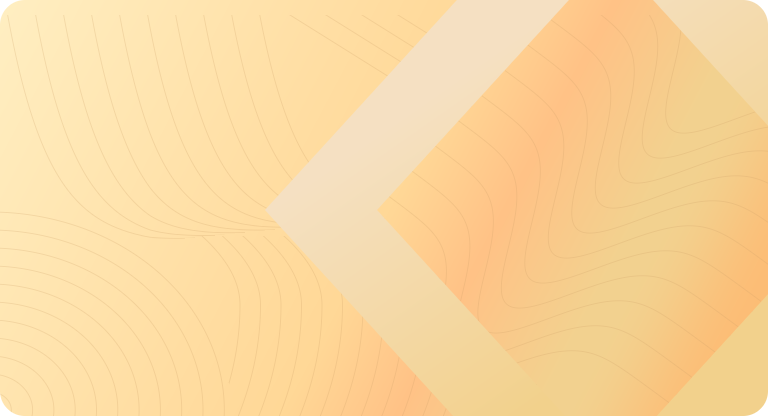
A WebGL 2 fragment shader for this background:

```glsl
#version 300 es
precision highp float;
// Warm diagonal gradient with contour lines and a pale diamond-shaped frame.
uniform vec2 u_resolution;
out vec4 fragColor;

#define CANVAS vec2(7.68, 4.16)       // design space, y pointing down
#define CORNER_RADIUS 0.25
#define DIAMOND_CENTER vec2(6.11, 2.10)
#define DIAMOND_HALF vec2(2.34, 2.56)
#define FRAME_SCALE 1.479             // outer diamond relative to inner
#define LINE_WIDTH 0.009
#define LINE_COLOR vec3(0.80, 0.62, 0.40)
#define LINE_ALPHA 0.25
#define LINE_TOP 0.15                 // contours start below this height

float band(float v, float lo, float hi) {
    return step(lo, v) * step(v, hi);
}

// Signed distance to a diamond scaled about the shared center
float diamond(vec2 p, float scale) {
    vec2 q = abs(p - DIAMOND_CENTER) / DIAMOND_HALF;
    return (q.x + q.y - scale) / length(1.0 / DIAMOND_HALF);
}

float roundedBox(vec2 p, vec2 halfSize, float radius) {
    vec2 q = abs(p) - halfSize + radius;
    return length(max(q, 0.0)) + min(max(q.x, q.y), 0.0) - radius;
}

// Antialiased line at every integer value of a field
float isoLines(float field, float pixel) {
    float slope = max(length(vec2(dFdx(field), dFdy(field))), 1e-4);
    float distPixels = abs(fract(field + 0.5) - 0.5) / slope;
    return clamp(0.5 + 0.5 * LINE_WIDTH / pixel - distPixels, 0.0, 1.0);
}

vec3 backdrop(vec2 p) {
    float t = dot(p, vec2(0.885, 0.465));
    vec3 c = mix(vec3(1.0, 0.935, 0.76), vec3(1.0, 0.865, 0.63), clamp(t / 3.35, 0.0, 1.0));
    c = mix(c, vec3(1.0, 0.845, 0.59), clamp((t - 3.35) / 1.08, 0.0, 1.0));
    c = mix(c, vec3(1.0, 0.76, 0.525), clamp((t - 4.43) / 1.02, 0.0, 1.0));
    c = mix(c, vec3(0.95, 0.82, 0.56), clamp((t - 5.45) / 1.2, 0.0, 1.0));
    return mix(c, vec3(0.99, 0.74, 0.46), smoothstep(6.9, 8.15, t));
}

// Contours left of the frame
float leftContours(vec2 p, float pixel) {
    // Curves falling from the top and flattening to the right
    float ground = 2.45 - 0.1 * max(p.x - 1.5, 0.0);
    float falling = (p.x - 0.05 + 0.42 * log(max(1.0 - p.y / ground, 0.01))) / 0.28;
    float lines = isoLines(falling, pixel) * band(falling, -0.4, 9.4) * step(p.y, ground - 0.03);

    // Slanted strokes beside the upper frame edge
    float slanted = (p.x - 2.9 - 1.6 * (p.y - LINE_TOP)) / 0.36;
    lines = max(lines, isoLines(slanted, pixel) * band(slanted, -0.4, 3.4));

    // Rings around the lower left corner
    float rings = 10.0 * length((p - vec2(-0.1, 4.1)) / vec2(2.13, 1.8));
    lines = max(lines, isoLines(rings, pixel) * step(rings, 11.3));

    // Fan of bending verticals under the meeting point
    float d = p.y - 3.05;
    float fan = (p.x - 2.4 + (d > 0.0 ? 0.18 : 0.8) * d * d) / 0.205;
    float fanArea = step(11.3, rings) * step(2.36, p.y) * step(-0.4, fan);
    return max(lines, isoLines(fan, pixel) * fanArea);
}

// One S-shaped curve repeated along a diagonal
float innerContours(vec2 p, float pixel) {
    vec2 along = vec2(-0.685, 0.729);
    vec2 rel = p - vec2(6.72, 1.30);
    float across = dot(rel, vec2(0.729, 0.685));
    float bend = across / 0.55;
    float curve = -1.2 * (1.0 - exp(-bend * bend)) - 0.12 * across;
    float field = (dot(rel, along) - curve) / 0.343;
    return isoLines(field, pixel) * band(field, -0.4, 10.4);
}

void main() {
    vec2 uv = gl_FragCoord.xy / u_resolution;
    vec2 p = vec2(uv.x, 1.0 - uv.y) * CANVAS;
    float pixel = CANVAS.y / u_resolution.y;

    float inner = diamond(p, 1.0);
    float outer = diamond(p, FRAME_SCALE);

    // Gradient with contours
    float left = leftContours(p, pixel);
    float center = innerContours(p, pixel);
    float lines = (inner < 0.0 ? center : left) * step(LINE_TOP, p.y);
    vec3 color = mix(backdrop(p), LINE_COLOR, LINE_ALPHA * lines);

    // Frame between the two diamonds
    float shade = clamp((dot(p, vec2(0.7, 1.0)) - 4.0) / 3.8, 0.0, 1.0);
    vec3 frameColor = mix(vec3(0.96, 0.88, 0.76), vec3(0.95, 0.82, 0.55), shade);
    float frame = clamp(0.5 - max(outer, -inner) / pixel, 0.0, 1.0);
    color = mix(color, frameColor, frame);

    // Rounded card on white
    float card = roundedBox(p - 0.5 * CANVAS, 0.5 * CANVAS, CORNER_RADIUS);
    color = mix(color, vec3(1.0), clamp(0.5 + card / pixel, 0.0, 1.0));
    fragColor = vec4(color, 1.0);
}
```
